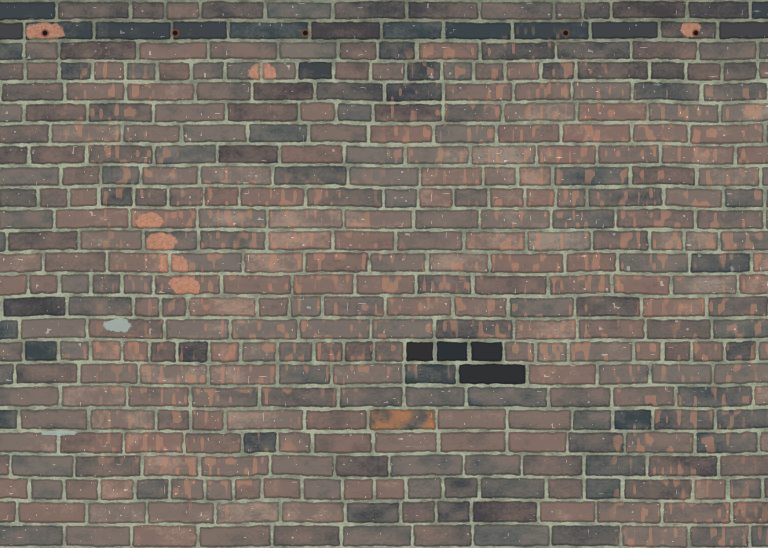
This texture is drawn by a Shadertoy shader. Its source:

```glsl
#define COURSES 25.0
#define COURSE_GROWTH 0.084
#define STRETCHERS 11.0
#define JOINT 0.0024
#define RAGGED 0.0034
#define SOOT vec3(0.25, 0.27, 0.285)
#define GREY vec3(0.39, 0.38, 0.365)
#define BROWN vec3(0.485, 0.435, 0.405)
#define PALE vec3(0.62, 0.54, 0.485)
#define SPALL vec3(0.76, 0.54, 0.44)
#define MORTAR_DARK vec3(0.50, 0.52, 0.46)
#define MORTAR_LIGHT vec3(0.66, 0.68, 0.59)

float hash(vec2 p) {
    return fract(sin(dot(p, vec2(127.1, 311.7))) * 43758.5453);
}

float noise(vec2 p) {
    vec2 i = floor(p), f = fract(p);
    f = f * f * (3.0 - 2.0 * f);
    return mix(mix(hash(i), hash(i + vec2(1, 0)), f.x),
               mix(hash(i + vec2(0, 1)), hash(i + vec2(1, 1)), f.x), f.y);
}

float fbm(vec2 p) {
    float sum = 0.0, amp = 0.5;
    for (int k = 0; k < 4; k++) {
        sum += amp * noise(p);
        p = p * 2.1 + 17.3;
        amp *= 0.5;
    }
    return sum / 0.9375;
}

float roundBox(vec2 q, vec2 halfSize, float r) {
    vec2 d = abs(q) - halfSize + r;
    return length(max(d, 0.0)) + min(max(d.x, d.y), 0.0) - r;
}

// Soft irregular patch
float patchMask(vec2 p, vec2 center, vec2 radius) {
    float d = length((p - center) / radius) + 0.9 * (fbm(p * 90.0) - 0.5);
    return 1.0 - smoothstep(0.85, 1.05, d);
}

// Position of the joint left of a stretcher, in stretcher units
float jointAt(float id, float row, float count) {
    return id + 0.2 * (hash(vec2(mod(id, count), row + 40.0)) - 0.5);
}

void mainImage(out vec4 fragColor, in vec2 fragCoord) {
    vec2 uv = fragCoord / iResolution.xy;
    float aspect = iResolution.x / iResolution.y;
    float aa = 0.8 / iResolution.x;
    vec2 p = vec2(uv.x, (1.0 - uv.y) / aspect);   // width units, downwards

    // Courses grow slightly taller towards the bottom
    float t = 1.0 - uv.y + 0.004 * (noise(p * vec2(14.0, 8.0)) - 0.5);
    float a = (1.0 - COURSE_GROWTH) / COURSES;
    float b = COURSE_GROWTH / (COURSES * COURSES);
    float r = (sqrt(a * a + 4.0 * b * max(t, 0.0)) - a) / (2.0 * b);
    float row = floor(r);
    float height = (a + 2.0 * b * (row + 0.5)) / aspect;
    bool headers = fract((row - 2.5) / 6.4) < 1.0 / 6.4;

    // Stretchers, some of them split into two headers
    float count = STRETCHERS + step(0.5, hash(vec2(row, 3.7)));
    float shift = 0.5 * mod(row, 2.0) + 0.35 * hash(vec2(row, 8.1));
    float u = uv.x * count + shift;
    float id = floor(u);
    if (u < jointAt(id, row, count)) id -= 1.0;
    else if (u > jointAt(id + 1.0, row, count)) id += 1.0;
    float left = jointAt(id, row, count), right = jointAt(id + 1.0, row, count);
    vec2 key = vec2(mod(id, count), row);
    if (hash(key + 5.3) < (headers ? 0.85 : 0.06)) {
        float middle = 0.5 * (left + right);
        if (u < middle) right = middle;
        else { left = middle; key.x += 0.5; }
    }
    vec2 q = vec2((u - 0.5 * (left + right)) / count, (r - row - 0.5) * height);
    float centerX = (0.5 * (left + right) - shift) / count;

    // Brick outline with chipped edges
    vec2 halfSize = 0.5 * vec2((right - left) / count, height) - JOINT;
    float d = roundBox(q, halfSize, 0.002) + RAGGED * (fbm(p * 110.0) - 0.5)
            + 0.0008 * (hash(key + 9.0) - 0.5);
    float brick = 1.0 - smoothstep(-aa, aa, d);

    // Brick tone: per brick, cloudy, mottled and grainy
    float grain = noise(p * 480.0) - 0.5;
    float cloud = fbm(p * 6.0);
    float tone = 0.53 + 0.42 * (hash(key) - 0.5) + 0.5 * (cloud - 0.5)
               + 0.55 * (fbm(p * vec2(45.0, 70.0)) - 0.5) + 0.14 * grain
               + 0.12 * (smoothstep(0.0, 0.3, p.y) - 0.8);
    bool band = row == 1.0;
    bool sooty = (row == 16.0 && abs(centerX - 0.597) < 0.075)
              || (row == 17.0 && abs(centerX - 0.62) < 0.042);
    if (band) tone -= 0.38;
    if (hash(key + 21.0) > 0.92) tone -= 0.2;
    if (sooty) tone = 0.1 * tone - 0.08;
    vec3 col = mix(SOOT, GREY, smoothstep(0.0, 0.38, tone));
    col = mix(col, BROWN, smoothstep(0.3, 0.62, tone));
    col = mix(col, PALE, smoothstep(0.66, 1.0, tone));
    col += vec3(0.045, -0.012, -0.02) * (hash(key + 31.0) - 0.35);
    if (sooty) col *= 0.72;

    // Scraped faces and pale flecks
    float scraped = smoothstep(0.5, 0.68, noise(p * 7.0 + 4.0) + (row == 16.0 ? 0.15 : 0.0));
    float scratch = smoothstep(0.64, 0.8, noise(p * vec2(190.0, 75.0)));
    float keep = sooty ? 0.0 : 1.0;
    col = mix(col, SPALL, 0.5 * scraped * scratch * keep);
    col += 0.2 * smoothstep(0.9, 0.97, noise(p * 210.0)) * keep;

    // Spalled faces: a descending trail and a few single ones
    float spall = max(patchMask(p, vec2(0.059, 0.041), vec2(0.025, 0.013)),
                      patchMask(p, vec2(0.341, 0.094), vec2(0.018, 0.013)));
    spall = max(spall, patchMask(p, vec2(0.9, 0.039), vec2(0.013)));
    for (float k = 0.0; k < 4.0; k++)
        spall = max(spall, patchMask(p, vec2(0.193 + 0.016 * k, 0.288 + 0.0285 * k), vec2(0.02, 0.014)));
    col = mix(col, SPALL + 0.1 * grain, 0.85 * spall);
    if (row == 19.0 && abs(centerX - 0.566) < 0.044)
        col = mix(col, vec3(0.72, 0.48, 0.33), 0.75 * smoothstep(0.25, 0.6, fbm(p * 50.0)));

    // Dark worn rim, heavier along the lower edge
    float rim = smoothstep(-0.0035, 0.0, d);
    col *= 1.0 - rim * (0.17 + 0.13 * smoothstep(0.0, halfSize.y, q.y));

    // Sandy mortar, stained near the dark band
    vec3 mortar = mix(MORTAR_DARK, MORTAR_LIGHT, smoothstep(0.2, 0.75, fbm(p * 60.0)));
    mortar += 0.08 * grain;
    mortar *= 1.0 - 0.15 * (1.0 - smoothstep(0.03, 0.1, p.y));
    mortar *= 1.0 - 0.22 * (1.0 - smoothstep(0.0, 0.0016, d));
    col = mix(mortar, col, brick);

    // Plaster smears
    float plaster = max(patchMask(p, vec2(0.154, 0.423), vec2(0.019, 0.009)),
                        patchMask(p, vec2(0.078, 0.564), vec2(0.026, 0.004)));
    col = mix(col, vec3(0.64, 0.71, 0.68), 0.85 * plaster);

    // Rusty bolt holes along the dark band
    for (float k = 0.0; k < 6.0; k++) {
        if (k == 3.0) continue;
        float bolt = length(p - vec2(0.0586 + 0.1695 * k, 0.043));
        col = mix(col, vec3(0.48, 0.29, 0.22), 0.8 * (1.0 - smoothstep(0.004, 0.0065, bolt)));
        col = mix(col, vec3(0.1), 1.0 - smoothstep(0.002, 0.0042, bolt));
    }
    fragColor = vec4(clamp(col, 0.0, 1.0), 1.0);
}
```
